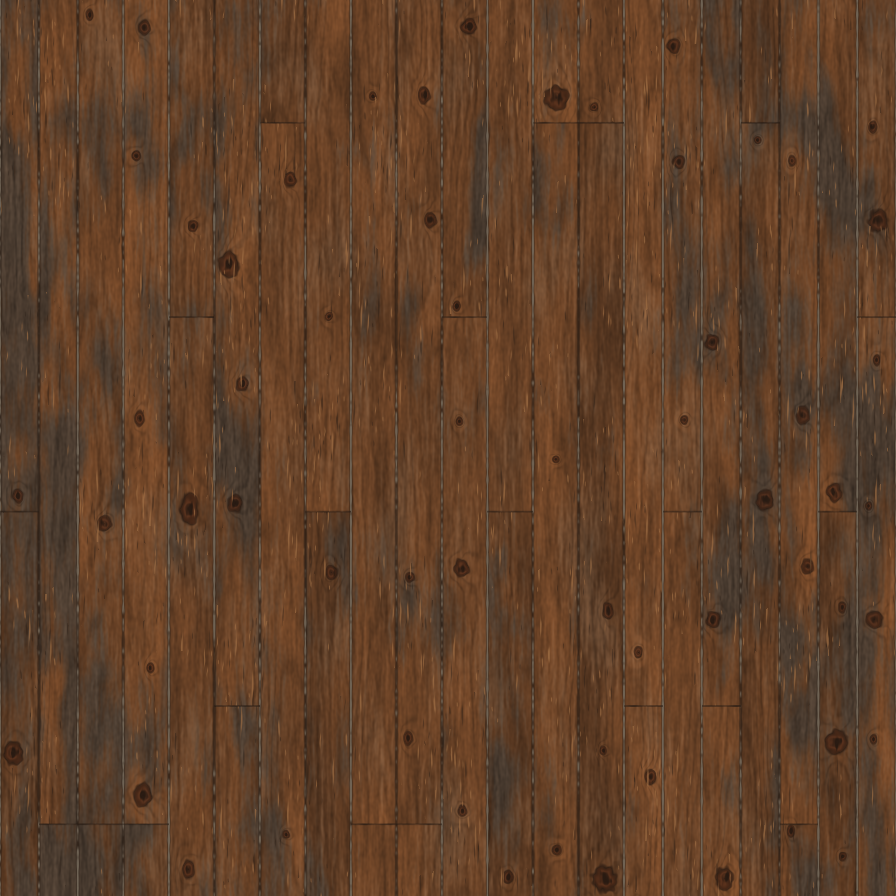
A WebGL 2 fragment shader for this texture:

```glsl
#version 300 es
precision highp float;
// Worn plank floor: 21 upright boards, wider in the middle, one butt joint each.
// Boards get hashed tone, contour grain and knots; stains, splinters and pits
// lie on top, and broken pale filler runs along the seams.

#define NARROW 0.0434    // width of outer boards
#define WIDE 0.0508      // width of the 12 middle boards
#define KNOT_ROWS 7.0    // possible knots along a board
#define KNOT_CHANCE 0.36
#define GRAIN 0.17       // grain contrast
#define STAIN 0.88       // stain strength
#define SEAM 0.001       // half width of filler

uniform vec2 u_resolution;
out vec4 outColor;

const vec3 UMBER = vec3(0.325, 0.205, 0.122);
const vec3 AMBER = vec3(0.48, 0.295, 0.165);
const vec3 GREY = vec3(0.265, 0.222, 0.185);
const vec3 DUSTY = vec3(0.43, 0.325, 0.24);
const vec3 PITCH = vec3(0.15, 0.105, 0.075);
const vec3 KNOT = vec3(0.285, 0.15, 0.085);
const vec3 FILLER = vec3(0.47, 0.425, 0.365);
const vec3 SPLINT = vec3(0.62, 0.43, 0.265);

vec3 hash(vec2 p) {
  vec3 q = fract(p.xyx * vec3(0.1031, 0.103, 0.0973));
  q += dot(q, q.yxz + 33.33);
  return fract((q.xxy + q.yzz) * q.zyx);
}

float corner(vec2 i, vec2 f, vec2 o) {
  return dot(hash(i + o).xy * 2.0 - 1.0, f - o);
}

// Gradient noise
float noise(vec2 p) {
  vec2 i = floor(p), f = fract(p), e = vec2(0, 1);
  vec2 s = f * f * f * (f * (f * 6.0 - 15.0) + 10.0);
  return mix(mix(corner(i, f, e.xx), corner(i, f, e.yx), s.x),
             mix(corner(i, f, e.xy), corner(i, f, e.yy), s.x), s.y);
}

// Smooth-edged band around zero distance
float band(float dist, float halfWidth, float px) {
  return 1.0 - smoothstep(halfWidth - px, halfWidth + px, abs(dist));
}

// Thin tapered slivers, at most one per cell of a staggered grid
float slivers(vec2 p, vec2 cell, float chance, float halfWidth, float px) {
  vec2 g = p / cell;
  g.y += hash(vec2(floor(g.x), cell.y * 900.0)).x * 7.0;
  vec3 h = hash(floor(g) + cell.y * 700.0);
  vec2 q = fract(g) - 0.5;
  float taper = 1.0 - smoothstep(0.05, 0.15 + 0.32 * h.y, abs(q.y));
  float bend = 0.12 * noise(vec2(g.x * 0.2, g.y * 3.0));
  float x = (q.x - (h.x - 0.5) * 0.5 - q.y * (h.y - 0.5) * 0.4 - bend) * cell.x;
  return step(h.z, chance) * taper * band(x, halfWidth * taper, px);
}

void main() {
  vec2 uv = gl_FragCoord.xy / u_resolution;
  float px = 0.6 / min(u_resolution.x, u_resolution.y);

  // Board layout: column, place across it, butt joint
  float inWide = clamp(uv.x - 2.0 * NARROW, 0.0, 12.0 * WIDE);
  float across = (uv.x - inWide) / NARROW + inWide / WIDE;
  float column = floor(across), u = fract(across);
  float width = abs(column - 7.5) < 6.0 ? WIDE : NARROW;
  float level = floor(hash(vec2(column, 51)).x * 5.0);
  float jointDist = uv.y - fract(0.212 + 0.217 * level);
  vec3 board = hash(vec2(column, 8.0 + step(0.0, jointDist)));
  vec2 seed = board.xy * 90.0;

  // Knot of this cell, with distance in knot radii
  float row = uv.y * KNOT_ROWS + hash(vec2(column, 19)).y * 5.0;
  vec3 k = hash(vec2(column + 3.0, floor(row) + 27.0));
  float radius = mix(0.004, 0.0145, k.y * k.y);
  vec2 center = vec2(0.25, 0.35) + vec2(0.5, 0.3) * fract(k.yx * 15.0);
  vec2 toKnot = vec2((u - center.x) * width, (fract(row) - center.y) / KNOT_ROWS);
  float wobble = 0.4 * noise(toKnot * 130.0 + seed);
  float d = length(toKnot * vec2(1.0, 0.6 + 0.4 * k.x)) / radius + wobble;
  float hasKnot = step(k.z, KNOT_CHANCE);
  float window = smoothstep(0.5, 0.32, abs(fract(row) - 0.5));
  float halo = hasKnot * window * exp(-0.35 * d * d);

  // Grain: contour rings bent around knots, plus fine fibres
  float field = 5.0 * noise(vec2(u * 1.1, uv.y * 2.6) + seed) + u * 1.6
    + 0.6 * noise(vec2(u * 4.0, uv.y * 16.0) + seed) + 2.2 * halo;
  float rings = 0.4 - 1.2 * pow(0.5 + 0.5 * sin(6.2832 * field), 3.0);
  float fibre = noise(uv * vec2(210, 11) + seed) + 0.8 * noise(uv * vec2(330, 60) + seed);
  float speck = noise(uv * vec2(340, 170) + seed);
  float cloud = noise(vec2(u * 1.5, uv.y * 7.0) + seed.yx);
  float warmth = 0.24 + 0.6 * board.z + 0.75 * cloud + 0.25 * halo;
  vec3 color = mix(UMBER, AMBER, clamp(warmth, 0.0, 1.0));
  float dusty = 0.25 + 0.9 * noise(uv * vec2(19, 9) + 12.0) + 0.45 * fibre;
  color = mix(color, DUSTY, 0.5 * smoothstep(0.1, 0.8, dusty));
  color *= 1.0 + GRAIN * (0.6 * rings + 1.3 * fibre + 0.7 * speck);

  // Brushed grey stains, heavier toward both sides
  float sides = smoothstep(0.15, 0.48, abs(uv.x - 0.56));
  float stain = 0.7 * noise(uv * vec2(8, 5) + 4.0) + 0.45 * noise(uv * vec2(46, 19) + 9.0)
    + 0.8 * noise(vec2(u * 1.3, uv.y * 5.5) + seed + 31.0)
    + 0.42 * (sides - 0.3) + 0.35 * (board.x - 0.5) + 0.25 * fibre;
  vec3 stained = GREY * (1.0 + 0.3 * fibre + 0.12 * rings + 0.15 * speck);
  color = mix(color, stained, STAIN * smoothstep(-0.04, 0.48, stain));

  // Knots: reddish heart, uneven dark rim, cracked core
  float soft = px / radius;
  float heart = hasKnot * (1.0 - smoothstep(0.8 - soft, 1.0 + soft, d));
  float rim = hasKnot * band(d - 0.88, 0.1, 0.1 + soft) * (0.65 + wobble);
  float core = hasKnot * (1.0 - smoothstep(0.1, 0.5 + soft, d + 0.5 * fibre));
  color = mix(color, KNOT * (1.0 + 0.12 * sin(d * 16.0)), 0.8 * heart);
  color = mix(color, PITCH * 0.8, clamp(max(rim, 0.8 * core), 0.0, 1.0));

  // Splinters and faint pits, gathered in worn patches
  float worn = smoothstep(-0.2, 0.45, noise(uv * vec2(13, 8) + 60.0));
  for (float i = 0.0; i < 3.0; i++) {
    vec2 cell = vec2(0.007, 0.022) * (1.0 + vec2(0.4, 0.9) * i);
    float thick = 0.0005 + 0.0002 * i;
    color = mix(color, PITCH, 0.42 * slivers(uv + seed.yx + 5.0, cell, 0.26 * worn, thick, px));
    color = mix(color, SPLINT, 0.68 * slivers(uv + seed, cell, 0.32 * worn, thick, px));
  }

  // Seams: dark gap with broken filler; joints are fainter
  float id = floor(across + 0.5);
  float seamDist = min(u, 1.0 - u) * width + 0.0009 * noise(vec2(id * 7.3, uv.y * 90.0));
  float patchy = noise(vec2(id * 5.7, uv.y * 9.0)) + 0.7 * noise(vec2(id * 3.1, uv.y * 130.0));
  float filled = smoothstep(-0.3, 0.25, patchy + 0.7 * hash(vec2(id, 77)).x - 0.28);
  color = mix(color, PITCH, 0.65 * band(seamDist, 0.0016, 0.0012));
  color = mix(color, FILLER, 0.85 * filled * band(seamDist, SEAM, px));
  float jointWear = 0.5 + 0.6 * noise(vec2(uv.x * 70.0, level));
  color = mix(color, PITCH, jointWear * band(jointDist, 0.001, px));

  outColor = vec4(clamp(color, 0.0, 1.0), 1.0);
}
```
